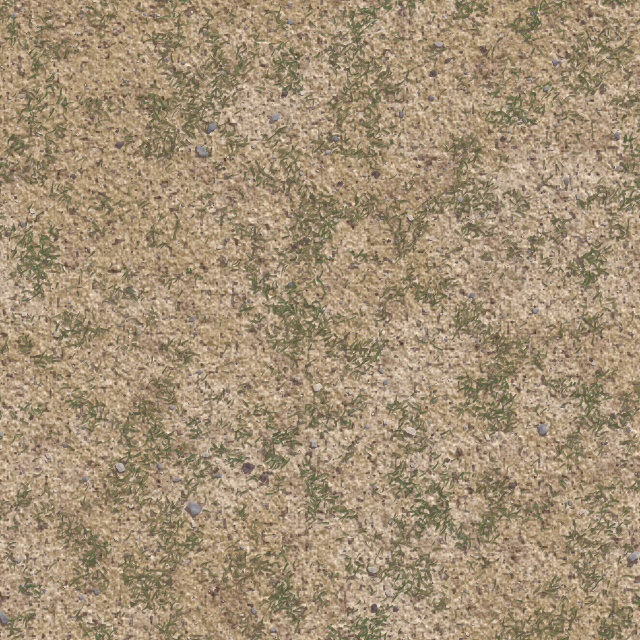
Write a Shadertoy shader that draws this texture.

```glsl
const vec3 OCHRE = vec3(0.70, 0.605, 0.47);
const vec3 PALE_SAND = vec3(0.77, 0.69, 0.60);
const vec3 BROWN = vec3(0.57, 0.46, 0.36);
const vec3 OLIVE = vec3(0.53, 0.50, 0.34);
const vec3 DARK_GRASS = vec3(0.33, 0.33, 0.22);
const vec3 GREEN = vec3(0.27, 0.40, 0.22);
const vec3 SHADE = vec3(0.36, 0.28, 0.27);
const vec3 SLATE = vec3(0.54, 0.54, 0.57);
const vec3 CHALK = vec3(0.84, 0.79, 0.73);
const vec2 SHADOW_DIR = vec2(-0.5, -0.85);

vec3 hash3(vec2 p) {
    vec3 q = fract(p.xyx * vec3(0.1031, 0.1030, 0.0973));
    q += dot(q, q.yxz + 33.33);
    return fract((q.xxy + q.yzz) * q.zyx);
}

float noise(vec2 p) {
    vec2 i = floor(p), f = fract(p);
    f = f * f * (3.0 - 2.0 * f);
    float bottom = mix(hash3(i).x, hash3(i + vec2(1, 0)).x, f.x);
    float top = mix(hash3(i + vec2(0, 1)).x, hash3(i + vec2(1, 1)).x, f.x);
    return mix(bottom, top, f.y);
}

float fbm(vec2 p) {
    float sum = 0.0;
    for (float amp = 0.533; amp > 0.06; amp *= 0.5) {
        sum += amp * noise(p);
        p = mat2(1.6, 1.2, -1.2, 1.6) * p + 17.3;
    }
    return sum;
}

float segmentDistance(vec2 p, vec2 halfAxis) {
    float t = clamp(dot(p, halfAxis) / dot(halfAxis, halfAxis), -1.0, 1.0);
    return length(p - halfAxis * t);
}

// Distance to a pebble with blunted corners
float pebbleDistance(vec2 p, float radius) {
    return max(length(p), 0.8 * (abs(p.x + 0.3 * p.y) + abs(p.y))) - radius;
}

float coverage(float signedDistance, float edge) {
    return clamp(0.5 - signedDistance / edge, 0.0, 1.0);
}

// Likelihood of grass: small tufts gathered in loose patches
float tuftDensity(vec2 p) {
    float n = 0.5 * noise(p * 21.0 + 4.7) + 0.5 * noise(p * 50.0 + 31.0);
    return smoothstep(0.48, 0.76, n + 0.16 * (noise(p * 6.0 + 11.0) - 0.5));
}

vec3 soil(vec2 p) {
    float clumps = fbm(p * 48.0 + 8.0);
    float grain = noise(p * 330.0) - 0.5;
    float paleness = 0.55 * fbm(p * vec2(5.0, 7.0) + 3.0) + 0.45 * clumps;
    paleness += 0.3 * grain + 0.06 * (p.x - p.y);
    vec3 color = mix(OCHRE, PALE_SAND, smoothstep(0.33, 0.67, paleness));
    float stain = 0.45 * fbm(p * vec2(13.0, 19.0) + 40.0) + 0.55 * clumps;
    color = mix(color, BROWN, 0.55 * smoothstep(0.53, 0.68, stain));
    // Lit relief, dark crumbs and bright flecks
    vec2 q = p * 115.0;
    float slope = fbm(q) - fbm(q - SHADOW_DIR * 0.35);
    float crumbs = smoothstep(0.70, 0.88, noise(p * 165.0 + 60.0));
    float flecks = smoothstep(0.76, 0.92, noise(p * 210.0 + 17.0));
    color = mix(mix(color, SHADE, 0.6 * crumbs), CHALK, 0.5 * flecks);
    return color + 0.48 * slope + 0.17 * grain;
}

vec3 addPebbles(vec3 color, vec2 p, float cells, float share, float pixel) {
    vec2 q = p * cells;
    float edge = pixel * cells;
    for (int k = 0; k < 9; k++) {
        vec2 id = floor(q) + vec2(k % 3 - 1, k / 3 - 1);
        vec3 place = hash3(id + cells * 3.0);
        vec3 look = hash3(id + cells * 7.0 + 50.0);
        if (place.z > share) continue;
        float radius = mix(0.10, 0.29, look.x * look.x);
        vec2 d = q - id - place.xy;
        d += 0.5 * radius * (noise(d * 8.0 + id * 5.0) - 0.5);
        float turn = (look.y - 0.5) * 2.0;
        mat2 shape = mat2(cos(turn), 1.4 * sin(turn), -sin(turn), 1.4 * cos(turn));
        float body = pebbleDistance(shape * d, radius);
        float shadow = pebbleDistance(shape * (d - SHADOW_DIR * radius * 0.5), radius);
        vec3 stone = mix(SLATE, CHALK, smoothstep(0.35, 0.95, look.z));
        stone = mix(stone, SHADE, step(look.z, 0.2) * 0.75);
        stone += 0.16 * (noise(p * 280.0) - 0.5) - 0.09 * dot(d, SHADOW_DIR) / radius;
        color = mix(color, SHADE, 0.75 * coverage(shadow, edge * 1.4));
        color = mix(color, stone, 0.92 * coverage(body, edge));
    }
    return color;
}

vec3 addBlades(vec3 color, vec2 p, float cells, float layer, float pixel) {
    vec2 offset = layer * vec2(0.37, 0.61), q = p * cells + offset;
    for (int k = 0; k < 9; k++) {
        vec2 id = floor(q) + vec2(k % 3 - 1, k / 3 - 1);
        vec3 place = hash3(id + layer * 131.0);
        vec3 look = hash3(id + layer * 57.0 + 211.0);
        vec2 root = (id + place.xy - offset) / cells;
        if (place.z > 0.025 + 0.72 * tuftDensity(root)) continue;
        float angle = 6.2832 * look.x;
        vec2 axis = vec2(cos(angle), 0.85 * sin(angle)) * mix(0.2, 0.7, look.y);
        vec2 d = q - id - place.xy;
        float along = clamp(dot(d, axis) / dot(axis, axis), -1.0, 1.0);
        d += vec2(-axis.y, axis.x) * 0.5 * (fract(look.z * 5.0) - 0.5) * along * along;
        float width = mix(0.05, 0.10, look.z) * (1.0 - 0.5 * along);
        float blade = segmentDistance(d, axis) - width;
        float shadow = segmentDistance(d - SHADOW_DIR * 0.16, axis) - width;
        float freshness = smoothstep(0.42, 0.75, noise(root * 13.0 + 90.0));
        vec3 tint = mix(DARK_GRASS, OLIVE * 1.08, fract(look.z * 7.0));
        tint = mix(tint, GREEN, (0.2 + 0.55 * freshness) * fract(look.y * 9.0));
        color = mix(color, SHADE, 0.45 * coverage(shadow, pixel * cells * 1.3));
        color = mix(color, tint, 0.9 * coverage(blade, pixel * cells));
    }
    return color;
}

void mainImage(out vec4 fragColor, in vec2 fragCoord) {
    vec2 p = fragCoord / iResolution.y;
    float pixel = 1.0 / iResolution.y;
    vec3 color = addPebbles(soil(p), p, 105.0, 0.17, pixel);
    color = addPebbles(color, p, 52.0, 0.12, pixel);
    for (float layer = 0.0; layer < 5.0; layer++)
        color = addBlades(color, p, 88.0, layer, pixel);
    color = addPebbles(color, p, 23.0, 0.08, pixel);
    fragColor = vec4(clamp(color, 0.0, 1.0), 1.0);
}
```
